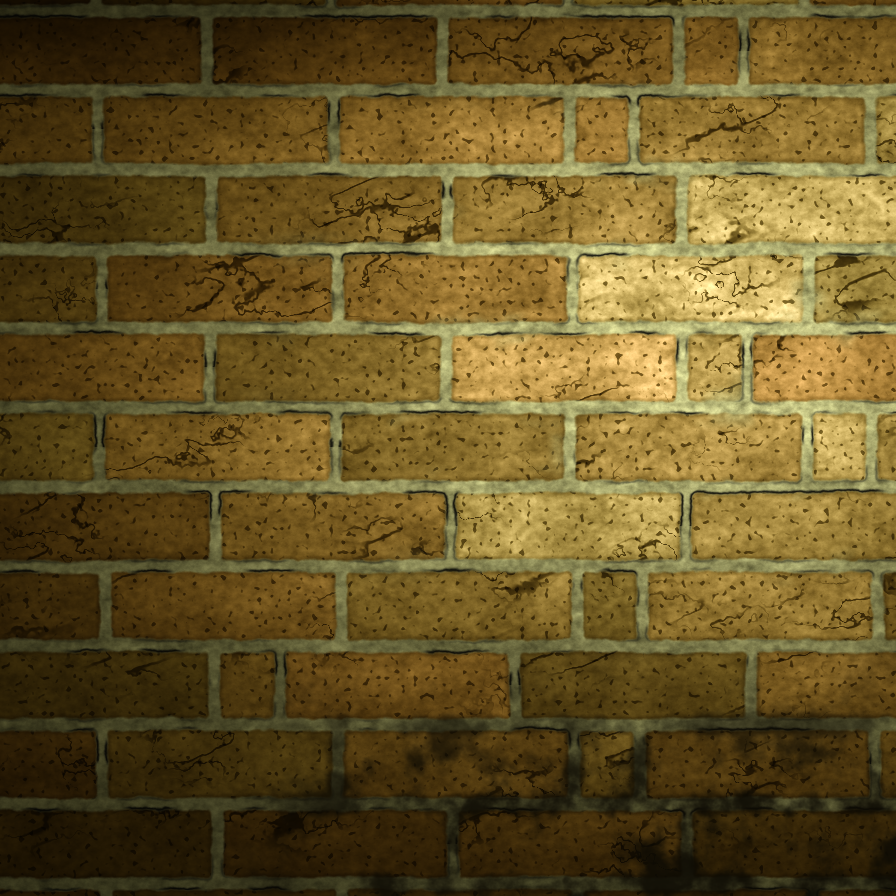
This texture is drawn by a Shadertoy shader. Its source:

```glsl
// Weathered brick wall in running bond, with a short brick slipped into some courses.
// Each course is split into box distance fields; gradient noise adds chipped edges,
// grain, cracks and soot, and one off-centre pool of light tones the whole wall.

vec2 hash2(vec2 p) {
    vec3 a = fract(p.xyx * vec3(.1031, .1030, .0973));
    a += dot(a, a.yzx + 33.33);
    return fract((a.xx + a.yz) * a.zy);
}

float corner(vec2 cell, vec2 offset) {
    return dot(hash2(cell) * 2. - 1., offset);
}

// Gradient noise, roughly -1 to 1
float noise(vec2 p) {
    vec2 i = floor(p), f = p - i, e = vec2(1, 0);
    vec2 u = f * f * f * (f * (f * 6. - 15.) + 10.);
    float low = mix(corner(i, f), corner(i + e, f - e), u.x);
    float high = mix(corner(i + e.yx, f - e.yx), corner(i + 1., f - 1.), u.x);
    return 1.5 * mix(low, high, u.y);
}

float fbm(vec2 p) {
    float sum = 0., amp = .55;
    for (int i = 0; i < 4; i++) {
        sum += amp * noise(p);
        p = mat2(1.6, 1.2, -1.2, 1.6) * p + 17.3;
        amp *= .55;
    }
    return sum;
}

// Position from the brick centre (y down), its half width and its random value
vec4 findBrick(vec2 p) {
    const float pitch = .263, shortWidth = .073, courseHeight = .0885;
    float v = (.9875 - p.y) / courseHeight;
    float row = floor(v);

    // Alternate courses shift by half a brick and drift slightly
    float start = mix(.233, .108, mod(row, 2.)) + .001 * row;
    start += .006 * (hash2(vec2(row + 5., 3.)).x - .5);
    float x = p.x - start;

    // Courses come in pairs with and without a short brick
    bool hasShort = mod(row, 4.) < 1.5 || row == 7.;
    float slot = row == 8. ? 0. : row == 5. ? 3. : 2.;
    float shortLeft = slot * pitch, shortRight = shortLeft + shortWidth;
    float left = floor(x / pitch) * pitch, width = pitch;
    if (hasShort && x > shortLeft) {
        bool inside = x < shortRight;
        left = inside ? shortLeft : shortRight + floor((x - shortRight) / pitch) * pitch;
        width = inside ? shortWidth : pitch;
    }
    float id = hash2(vec2(floor(left * 50. + .5) + 60., row + 20.)).x;
    return vec4(x - left - .5 * width, (fract(v) - .5) * courseHeight, .5 * width, id);
}

void mainImage(out vec4 fragColor, in vec2 fragCoord) {
    vec2 p = fragCoord / iResolution.y;
    float pixel = 1. / iResolution.y;

    // Brick outline: rounded box with wavering, chipped edges
    vec2 warp = .002 * vec2(noise(p * 9.), noise(p * 9. + 40.));
    vec4 brick = findBrick(p + warp);
    float id = brick.w;
    vec2 q = abs(brick.xy) - vec2(brick.z - .0065, .0372) + .004;
    float d = length(max(q, 0.)) + min(max(q.x, q.y), 0.) - .004;
    d += .0035 * fbm(p * 50.);
    float soft = .0008 + pixel;
    float face = 1. - smoothstep(-soft, soft, d);

    // Light pool right of centre, dim upper left corner
    vec2 away = p - vec2(.78, .62);
    float light = .1 + .68 * exp(-dot(away * away, vec2(2.5, 5.5)));
    vec2 fromCorner = p - vec2(.1, 1.);
    light *= 1. - .55 * exp(-dot(fromCorner * fromCorner, vec2(7., 130.)));
    light *= 1. + .2 * fbm(p * 4.);

    // Brick surface: grain, blotches, pits and fine cracks
    float grain = fbm(p * vec2(90, 110));
    float blotch = fbm(p * vec2(13, 22) + id * 30.);
    float tone = light * (1. + .32 * grain + .35 * blotch) * (.84 + .34 * id);
    tone *= 1. - .5 * smoothstep(.3, .6, noise(p * 150.));
    tone *= 1. - .22 * smoothstep(-.006, 0., d);
    float vein = abs(noise(p * vec2(15, 34) + id * 50. + .8 * fbm(p * 28.)));
    float cracked = smoothstep(.05, .4, noise(p * vec2(7, 12) + id * 9.));
    tone *= 1. - .6 * cracked * (1. - smoothstep(.015, .07, vein));
    tone = max(tone, .015);
    vec3 clay = vec3(1.03, .89, .58) * pow(vec3(tone), vec3(1., 1.12, 1.85));
    clay *= mix(vec3(1.04, .95, .9), vec3(.98, 1.02, 1.03), hash2(vec2(id * 91., 4.)).y);

    // Pale mortar, with broken dark gaps mostly above each brick
    float chalk = (light * .85 + .1) * (1. + .4 * grain + .35 * fbm(p * vec2(14, 38)));
    vec3 mortar = vec3(1., 1., .7) * pow(vec3(max(chalk, .02)), vec3(1., 1.02, 1.2));
    float rim = (d - .0015) / (.0013 + .4 * pixel);
    float gap = exp(-rim * rim) * smoothstep(-.05, .3, noise(p * vec2(15, 30) + 7.));
    mortar *= 1. - gap * (brick.y < 0. ? .85 : .4);

    // Lime smeared from the joints over the brightest bricks
    float smear = smoothstep(.12, .5, fbm(p * vec2(8, 13) + 3.));
    smear *= smoothstep(-.022, 0., d) * smoothstep(.35, .7, light);
    vec3 color = mix(mortar, mix(clay, mortar, .6 * smear), face);

    // Soot at the lower right, deepest in the joints
    float damp = (1. - smoothstep(.1, .3, p.y)) * smoothstep(.2, .45, p.x);
    float stain = fbm(p * vec2(10, 9) + 11.) + .3 * fbm(p * 45.);
    stain = smoothstep(-.1, .4, stain + .3 * smoothstep(-.012, .004, d) - .08);
    color = mix(color, vec3(.05, .04, .012), damp * stain * .88);

    fragColor = vec4(clamp(color, 0., 1.), 1.);
}
```
